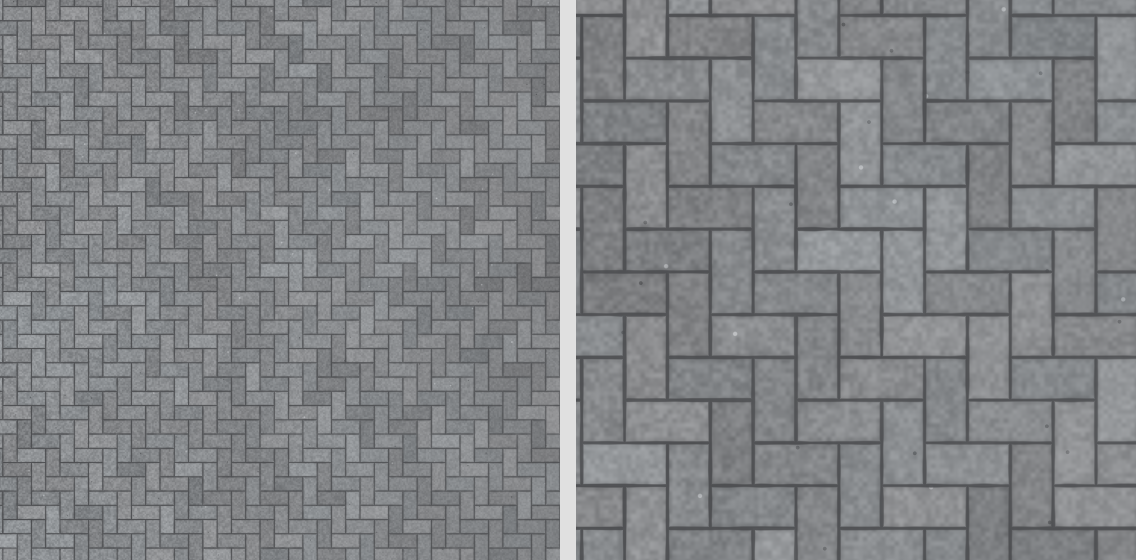
Left: the whole. Right: its middle third, enlarged.
A Shadertoy shader for this texture:

```glsl
// Grey concrete pavers in a herringbone bond. Each grid cell is assigned to a
// 2x1 brick by its diagonal index; distance to the brick edge gives the joint,
// and hashed tints, grain, specks and broad stains weather the surface.

const vec2 CELLS = vec2(39.2, 39.3);      // brick widths across and down
const vec2 GRID_OFFSET = vec2(0.2, 0.46); // first joint, from the top left
const float JOINT_HALF_WIDTH = 0.040;     // in brick widths

const vec3 COOL_GREY = vec3(0.535, 0.553, 0.567);
const vec3 WARM_GREY = vec3(0.530, 0.532, 0.540);
const vec3 JOINT_COLOR = vec3(0.315, 0.320, 0.332);

float hash(vec2 p) {
    vec3 h = fract(vec3(p.xyx) * 0.1031);
    h += dot(h, h.yzx + 33.33);
    return fract((h.x + h.y) * h.z);
}

float valueNoise(vec2 p) {
    vec2 i = floor(p), f = fract(p);
    f = f * f * (3.0 - 2.0 * f);
    float low = mix(hash(i), hash(i + vec2(1, 0)), f.x);
    float high = mix(hash(i + vec2(0, 1)), hash(i + vec2(1, 1)), f.x);
    return mix(low, high, f.y);
}

// Returns the brick centre in xy and its half size in zw; y points down.
vec4 herringbone(vec2 p) {
    vec2 cell = floor(p);
    float k = mod(cell.x + cell.y, 4.0);
    if (k < 1.5) return vec4(cell + vec2(1.0 - k, 0.5), 1.0, 0.5);
    return vec4(cell + vec2(0.5, 3.0 - k), 0.5, 1.0);
}

float edgeDistance(vec2 p, vec4 brick) {
    vec2 inset = brick.zw - abs(p - brick.xy);
    return min(inset.x, inset.y);
}

// Tint of one brick, from its own seed.
vec3 brickColor(vec2 seed, float stain) {
    float shade = hash(seed + 7.0) + hash(seed + 31.0) - 1.0;
    float warmth = clamp(0.65 * hash(seed + 53.0) + 0.7 * stain - 0.15, 0.0, 1.0);
    return mix(COOL_GREY, WARM_GREY, warmth) + 0.062 * shade;
}

// Fine sandy texture centred on zero.
float sandGrain(vec2 uv) {
    return valueNoise(uv * 370.0) + 0.6 * valueNoise(uv * 190.0 + 40.0) - 0.8;
}

// Sparse round dots, one candidate per square of a scattering grid.
float specks(vec2 p, float share, float radius, float blur) {
    vec2 id = floor(p);
    vec2 center = 0.25 + 0.5 * vec2(hash(id + 11.0), hash(id + 29.0));
    float dist = length(fract(p) - center);
    float dot_ = 1.0 - smoothstep(radius - blur, radius + blur, dist);
    return dot_ * step(hash(id + 71.0), share);
}

void mainImage(out vec4 fragColor, in vec2 fragCoord) {
    vec2 uv = fragCoord / iResolution.xy;
    vec2 p = vec2(uv.x, 1.0 - uv.y) * CELLS - GRID_OFFSET;
    float pixel = CELLS.y / iResolution.y;

    // Paver faces, with stains growing toward the upper right
    vec4 brick = herringbone(p);
    vec2 seed = brick.xy * 2.0 + 100.0;
    float stain = 0.6 * valueNoise(uv * 5.0 + 3.0) + 0.2 * (uv.x + uv.y);
    vec3 color = brickColor(seed, stain);
    color += 0.045 * (0.48 - stain) + 0.016 * (0.5 - uv.x);

    // Grain and small pits, coarser on the left
    color += mix(0.105, 0.055, uv.x) * sandGrain(uv);
    color += 0.15 * specks(p * 1.3 + 60.0, 0.025, 0.065, pixel);
    color -= 0.12 * specks(p * 1.7 + 90.0, 0.035, 0.075, pixel);

    // Joints, slightly uneven and softer on the right
    float edge = edgeDistance(p, brick);
    float width = JOINT_HALF_WIDTH * (0.75 + 0.5 * valueNoise(p * 2.5 + 20.0));
    float blur = 0.55 * pixel + 0.018 * uv.x;
    float joint = 1.0 - smoothstep(width - blur, width + blur, edge);
    float depth = mix(1.0, 0.86, uv.x) * (0.85 + 0.15 * valueNoise(p * 0.9));
    color = mix(color, JOINT_COLOR, joint * depth);

    // Soft shadow along the worn edges
    color *= 1.0 - 0.07 * (1.0 - smoothstep(0.03, 0.16, edge));

    fragColor = vec4(clamp(color, 0.0, 1.0), 1.0);
}
```
